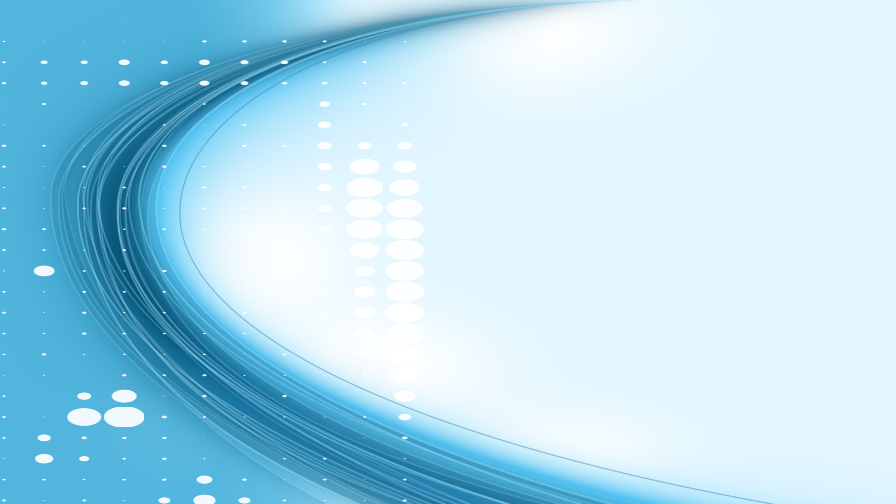
This background is drawn by a Shadertoy shader. Its source:

```glsl
const vec3 PALE = vec3(0.885, 0.964, 1.0);
const vec3 BLUE = vec3(0.32, 0.71, 0.87);
const vec3 LIGHT_BLUE = vec3(0.61, 0.89, 0.99);
const vec3 TEAL = vec3(0.16, 0.55, 0.71);
const vec3 DEEP_TEAL = vec3(0.02, 0.32, 0.46);
const vec3 DEEP_BLUE = vec3(0.05, 0.44, 0.67);
const vec3 CYAN = vec3(0.34, 0.78, 0.96);
const vec2 DOT_CELL = vec2(0.0795, 0.0414);

float hash(vec2 p) {
    vec3 q = fract(p.xyx * vec3(0.1031, 0.1030, 0.0973));
    q += dot(q, q.yzx + 33.33);
    return fract((q.x + q.y) * q.z);
}

float fall(float a, float b, float x) { return 1.0 - smoothstep(a, b, x); }

float glow(vec2 p, vec2 center, vec2 radius) {
    vec2 q = (p - center) / radius;
    return exp(-dot(q, q));
}

// Flat-topped bump
float plateau(vec2 p, vec2 center, vec2 radius) {
    vec2 q = (p - center) / radius;
    float r2 = dot(q, q);
    return exp(-r2 * r2);
}

// Signed distance to one sweep; 0 is the outer sweep, 1 the inner, negative inside
float sweepDistance(vec2 p, float s) {
    vec2 tip = mix(vec2(0.111, 0.606), vec2(0.3125, 0.583), s);
    vec2 upper = mix(vec2(1.227, 0.394), vec2(0.995, 0.417), s);
    vec2 lower = vec2(2.78, mix(1.02, 0.764, s));
    vec2 radii = p.y > tip.y ? upper : lower;
    vec2 q = (p - tip - vec2(radii.x, 0.0)) / radii;
    q.x = min(q.x, -0.001);
    float len = length(q);
    return (len - 1.0) * len / length(q / radii);
}

vec3 outsideColor(vec2 p, float outer) {
    vec3 color = mix(BLUE, LIGHT_BLUE, 0.25 * glow(p, vec2(0.4, 0.18), vec2(0.16, 0.12)));
    float brighten = smoothstep(0.36, 0.72, p.x);
    color = mix(color, mix(LIGHT_BLUE, PALE, smoothstep(0.5, 0.75, p.x)),
                brighten * mix(0.5, 1.0, step(0.5, p.y)));
    float shade = exp(-max(outer, 0.0) / 0.045) * fall(0.3, 0.7, p.x);
    return mix(color, TEAL, 0.5 * shade);
}

vec3 insideColor(vec2 p, float inner) {
    vec3 color = PALE;
    float white = glow(p, vec2(0.50, 0.49), vec2(0.19, 0.13));
    white += glow(p, vec2(1.02, 0.95), vec2(0.26, 0.13));
    white += glow(p, vec2(0.74, 0.26), vec2(0.23, 0.12));
    white += glow(p, vec2(1.10, 0.09), vec2(0.22, 0.09));
    color = mix(color, vec3(1.0), min(white * 1.15, 1.0));
    float width = mix(0.032, 0.085, smoothstep(0.35, 0.7, p.y));
    float rim = exp(min(inner, 0.0) / width);
    rim *= mix(1.0, fall(0.55, 1.15, p.x), smoothstep(0.5, 0.7, p.y));
    return mix(color, CYAN, rim);
}

vec3 ribbonColor(vec3 base, vec2 p, float across) {
    vec3 deep = mix(DEEP_BLUE, DEEP_TEAL, smoothstep(0.15, 0.4, p.y));
    float strength = mix(0.5, 0.95, glow(p, vec2(0.27, 0.46), vec2(0.3, 0.25)));
    float ridge = (across - 0.57) / 0.23;
    vec3 color = mix(base, TEAL, 0.75 * smoothstep(0.0, 0.4, across));
    color = mix(color, deep, strength * exp(-ridge * ridge));
    return mix(color, CYAN, smoothstep(0.72, 1.0, across));
}

// Fine crossing strands, each with a lit edge and a soft shadow on one side
vec3 addStrands(vec3 color, vec2 p, float fade, float pixel) {
    for (int i = 0; i < 24; i++) {
        float id = float(i);
        float phase = 6.283 * hash(vec2(id, 7.0));
        float bend = sin(p.y * mix(3.0, 8.0, hash(vec2(id, 3.0))) + phase);
        float s = 0.02 + 0.9 * (id + 0.5) / 24.0 + 0.09 * bend;
        float d = sweepDistance(p, s);
        float side = hash(vec2(id, 11.0)) < 0.65 ? 1.0 : -1.0;
        float shadow = smoothstep(-pixel, pixel, d * side) * exp(-abs(d) / 0.014);
        float line = fall(0.0005, 0.0005 + 1.2 * pixel, abs(d));
        color = mix(color, DEEP_TEAL, 0.16 * fade * shadow);
        color = mix(color, LIGHT_BLUE, fade * line * mix(0.12, 0.5, hash(vec2(id, 19.0))));
    }
    float hair = fall(0.0003, 0.0003 + pixel, abs(sweepDistance(p, 1.22)));
    return mix(color, TEAL, 0.45 * hair * fade);
}

// Dot size, from column and row counted from the top left
float dotSize(vec2 cell) {
    float size = 0.12 * hash(cell + 5.0);
    size = max(size, 0.36 * plateau(cell, vec2(4.0, 1.5), vec2(4.5, 0.8)) * mix(0.6, 1.1, hash(cell)));
    size = max(size, 0.38 * plateau(cell, vec2(8.0, 6.0), vec2(0.5, 4.0)));
    size = max(size, 0.98 * plateau(cell, vec2(9.0, 8.0), vec2(0.5, 3.0)));
    size = max(size, 0.57 * plateau(cell, vec2(9.0, 12.5), vec2(0.5, 3.0)));
    size = max(size, 1.03 * plateau(cell, vec2(10.0, 11.4), vec2(0.5, 6.4)));
    size = max(size, 1.10 * plateau(cell, vec2(2.7, 17.8), vec2(1.1, 1.0)));
    size = max(size, 0.55 * plateau(cell, vec2(1.3, 19.6), vec2(0.9, 0.8)));
    size = max(size, 0.60 * plateau(cell, vec2(5.0, 21.7), vec2(1.2, 0.9)));
    size = max(size, 0.55 * plateau(cell, vec2(1.0, 11.0), vec2(0.5)));
    return size * step(cell.x, 10.5) * step(-0.5, cell.y);
}

float dotMask(vec2 p, float pixel) {
    vec2 grid = vec2(p.x - 0.0081, 0.9178 - p.y) / DOT_CELL;
    vec2 cell = floor(grid + 0.5);
    float d = (length(grid - cell) - 0.47 * dotSize(cell)) * DOT_CELL.y;
    return fall(-0.5 * pixel, 0.5 * pixel, d);
}

void mainImage(out vec4 fragColor, in vec2 fragCoord) {
    float pixel = 1.0 / iResolution.y;
    vec2 p = fragCoord * pixel;
    float outer = sweepDistance(p, 0.0);
    float inner = sweepDistance(p, 1.0);
    float across = clamp(-outer / max(inner - outer, 0.001), 0.0, 1.0);
    float fade = mix(1.0, fall(0.55, 1.3, p.x), smoothstep(0.4, 0.7, p.y));

    // Backdrop, ribbon, strands and dots
    vec3 outside = outsideColor(p, outer);
    vec3 ribbon = mix(outside, ribbonColor(outside, p, across), fade);
    vec3 color = mix(ribbon, insideColor(p, inner), fall(-pixel, pixel, inner));
    color = addStrands(color, p, fade, pixel);
    color = mix(color, vec3(1.0), 0.92 * dotMask(p, pixel));
    fragColor = vec4(color, 1.0);
}
```
